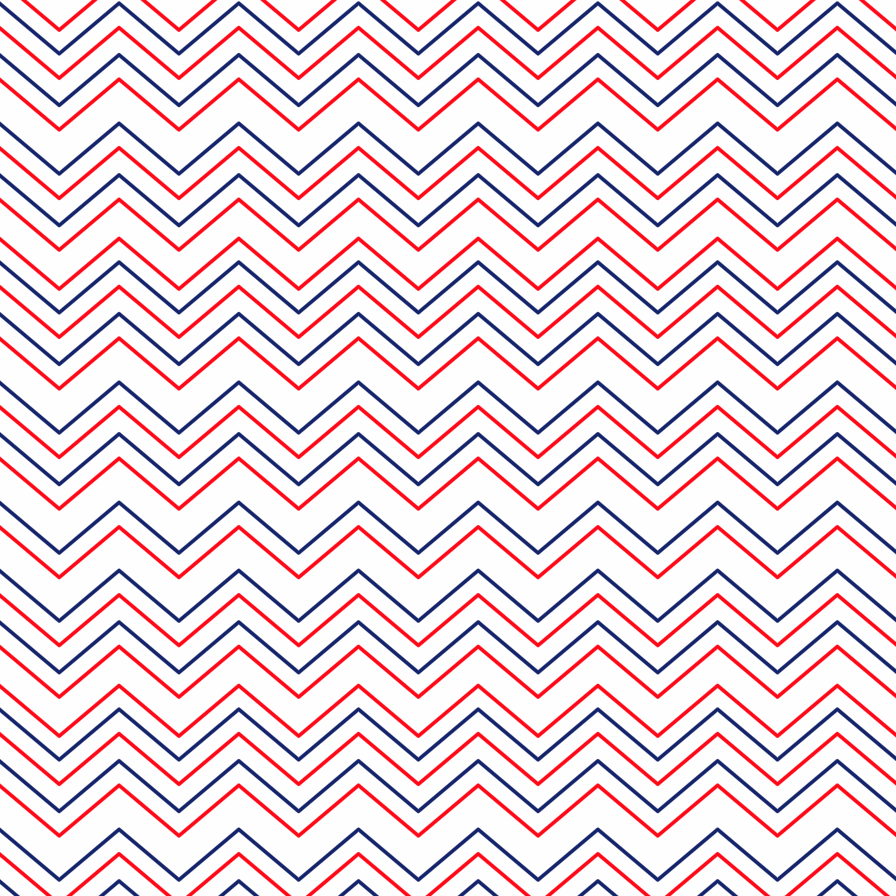
Reproduce this pattern procedurally as a three.js fragment shader.

```glsl
varying vec2 vUv;

const vec3 PAPER = vec3(1.0, 0.995, 0.995);
const vec3 NAVY = vec3(0.08, 0.14, 0.42);
const vec3 RED = vec3(1.0, 0.03, 0.09);

const float PERIOD = 0.1336;       // width of one zigzag
const float PEAK_X = 0.1329;       // position of a peak
const float AMPLITUDE = 0.0563;    // drop from peak to valley
const float LINE_WIDTH = 0.0041;
const float SOFTNESS = 0.8;        // edge blur in screen steps

const int BANDS = 8;
const float FIRST_BAND = -0.0172;  // depth below the top edge
const float RED_OFFSET = 0.0273;   // red line below its navy partner
const float PAIR_STEP = 0.0576;    // second pair below the first
const float LEAD_OFFSET = 0.0264;  // extra red line above a band
const float LEAD_SPACE = 0.0208;   // room added for the extra line
const float BAND_STEP = 0.1341;
const float SHORT_STEP = 0.0759;   // height of a band with one pair

// Distance to a zigzag whose peaks lie at the given depth
float zigzag(vec2 p, float peakDepth) {
  vec2 q = vec2(p.x, p.y - peakDepth);
  vec2 slope = vec2(0.5 * PERIOD, AMPLITUDE);
  float t = clamp(dot(q, slope) / dot(slope, slope), 0.0, 1.0);
  return length(q - slope * t);
}

float stroke(float dist, float blur) {
  return 1.0 - smoothstep(-blur, blur, dist - 0.5 * LINE_WIDTH);
}

void main() {
  // Mirror each period around its peak; depth grows downward
  float across = (vUv.x - PEAK_X) / PERIOD;
  vec2 p = vec2(abs(fract(across + 0.5) - 0.5) * PERIOD, 1.0 - vUv.y);
  float blur = SOFTNESS * fwidth(vUv.y);

  float navyDist = 1.0;
  float redDist = 1.0;
  float depth = FIRST_BAND;

  // Stack the bands, varying their leading line and pair count
  for (int i = 0; i < BANDS; i++) {
    bool hasLead = i == 0 || i == 2 || i == 6;
    bool isShort = i == 4;

    if (hasLead) {
      depth += LEAD_SPACE;
      redDist = min(redDist, zigzag(p, depth - LEAD_OFFSET));
    }
    for (int pair = 0; pair < 2; pair++) {
      if (isShort && pair == 1) break;
      float pairDepth = depth + float(pair) * PAIR_STEP;
      navyDist = min(navyDist, zigzag(p, pairDepth));
      redDist = min(redDist, zigzag(p, pairDepth + RED_OFFSET));
    }
    depth += isShort ? SHORT_STEP : BAND_STEP;
  }

  vec3 color = mix(PAPER, RED, stroke(redDist, blur));
  color = mix(color, NAVY, stroke(navyDist, blur));
  gl_FragColor = vec4(color, 1.0);
}
```
